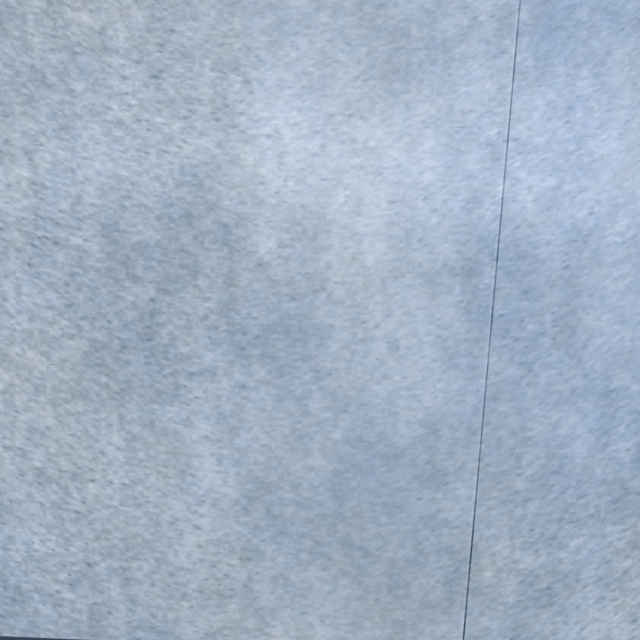
Give the GLSL for this texture, as a WebGL 2 fragment shader.

```glsl
#version 300 es
precision highp float;
// Blue-grey cement panel with a soft sheen, mottled stains, fine slanted grain,
// small pits and a thin leaning joint. Layers of value noise and scattered
// flecks add up to one tone, which is then tinted.

uniform vec2 u_resolution;
out vec4 fragColor;

const vec3  BASE_COLOR  = vec3(0.643, 0.702, 0.773);
const vec3  TONE_TINT   = vec3(1.0, 0.91, 0.89);   // colour change per unit of tone
const vec3  BLUE_SHIFT  = vec3(-0.022, -0.004, 0.030);
const vec3  EDGE_COLOR  = vec3(0.22, 0.26, 0.34);
const float SHEEN       = 0.105;
const float CLOUDS      = 0.125;
const float MOTTLE      = 0.105;
const float STREAKS     = 0.030;
const float GRAIN       = 0.085;
const float PITS        = 0.130;
const float CHIPS       = 0.075;
const float JOINT_FOOT  = 0.724;                   // joint x at the bottom
const float JOINT_LEAN  = 0.089;
const float JOINT_WIDTH = 0.0009;

float hash(vec2 cell, float seed) {
  uvec3 v = uvec3(ivec3(vec3(cell, seed)));
  uint h = v.x * 1597334677u ^ v.y * 3812015801u ^ v.z * 2798796415u;
  h = (h ^ (h >> 16)) * 2246822519u;
  h = (h ^ (h >> 13)) * 3266489917u;
  return float((h ^ (h >> 16)) >> 8) / 16777216.0;
}

// Value noise centred on zero, about -0.5 to 0.5.
float noise(vec2 p, float seed) {
  vec2 i = floor(p), f = fract(p);
  f = f * f * (3.0 - 2.0 * f);
  float low  = mix(hash(i, seed), hash(i + vec2(1, 0), seed), f.x);
  float high = mix(hash(i + vec2(0, 1), seed), hash(i + vec2(1, 1), seed), f.x);
  return mix(low, high, f.y) - 0.5;
}

float fbm(vec2 p, float seed) {
  float sum = 0.0, weight = 0.5;
  for (int octave = 0; octave < 4; octave++) {
    sum += weight * noise(p, seed + float(octave));
    p = mat2(1.6, 1.2, -1.2, 1.6) * p + 3.7;
    weight *= 0.5;
  }
  return sum;
}

// Soft elongated flecks, one possible per cell; size is the half extent in cells.
float flecks(vec2 p, vec2 size, float density, float seed) {
  vec2 home = floor(p);
  float cover = 0.0;
  for (int y = -1; y <= 1; y++) {
    for (int x = -1; x <= 1; x++) {
      vec2 cell = home + vec2(x, y);
      vec2 center = cell + vec2(hash(cell, seed), hash(cell, seed + 1.0));
      float angle = (hash(cell, seed + 2.0) - 0.5) * 0.9;
      float c = cos(angle), s = sin(angle);
      vec2 d = mat2(c, -s, s, c) * (p - center);
      d /= size * mix(0.6, 1.3, hash(cell, seed + 3.0));
      float present = step(hash(cell, seed + 4.0), density);
      cover = max(cover, present * exp(-dot(d, d)) * mix(0.4, 1.0, hash(cell, seed + 5.0)));
    }
  }
  return cover;
}

// Broad light and shade over the panel.
float shading(vec2 p) {
  float fromBand = p.y - 0.79 + 0.05 * p.x;
  float band = exp(-pow(fromBand / (fromBand < 0.0 ? 0.12 : 0.17), 2.0));
  vec2 toShade = (p - vec2(0.22, 0.60)) / vec2(0.24, 0.16);
  float shade = exp(-dot(toShade, toShade));
  float glow = smoothstep(0.0, 0.55, p.x) * (1.0 - 0.35 * smoothstep(0.7, 1.0, p.x));
  return SHEEN * band * mix(0.3, 1.0, glow) - 0.022 * shade
       - 0.025 * (1.0 - smoothstep(0.0, 0.45, p.y)) * (1.0 - p.x) - 0.015;
}

void main() {
  vec2 p = gl_FragCoord.xy / u_resolution;
  float pixel = 1.0 / min(u_resolution.x, u_resolution.y);

  // Grain falls to the right on the left side and rises on the right side.
  vec2 g = vec2(p.x, p.y + 0.32 * p.x - 0.36 * p.x * p.x);
  float rough = mix(1.25, 0.8, smoothstep(0.1, 0.6, p.x));
  rough += 0.3 * smoothstep(0.65, 0.9, p.x) * (1.0 - smoothstep(0.15, 0.4, p.y));

  // Stains, from broad to fine.
  float tone = shading(p);
  tone += CLOUDS * fbm(p * vec2(6.5, 4.5), 10.0);
  tone += MOTTLE * fbm(g * vec2(34.0, 29.0), 20.0);
  tone += STREAKS * noise(p * vec2(38.0, 6.0), 30.0);
  tone += GRAIN * rough * noise(g * vec2(105.0, 185.0), 40.0);
  tone += GRAIN * 0.6 * rough * noise(g * vec2(210.0, 290.0) + 5.3, 41.0);

  // Dark pits, pale chips and a few long scratches.
  float patchy = clamp(0.65 + 1.8 * fbm(p * 9.0, 50.0), 0.15, 1.2);
  tone -= PITS * patchy * rough * flecks(g * vec2(62.0, 78.0), vec2(0.30, 0.19), 0.32, 60.0);
  tone += CHIPS * patchy * rough * flecks(g * vec2(54.0, 70.0), vec2(0.34, 0.21), 0.34, 70.0);
  tone -= 0.13 * flecks(g * 9.0, vec2(0.085, 0.011), 0.10, 80.0);

  float blue = smoothstep(0.25, 0.95, p.x) * smoothstep(0.0, 0.4, p.y) - 0.3;
  blue += 1.3 * fbm(p * vec2(9.0, 7.0), 90.0) + 0.7 * noise(g * vec2(60.0, 75.0), 95.0);
  vec3 color = BASE_COLOR + TONE_TINT * tone + BLUE_SHIFT * blue;

  // Leaning joint, darkest near the foot, with a pale lip on its left.
  float side = p.x - JOINT_FOOT - JOINT_LEAN * p.y;
  float line = 1.0 - smoothstep(0.0, JOINT_WIDTH + pixel, abs(side));
  float foot = 1.0 - smoothstep(0.16, 0.22, p.y);
  float wear = 0.85 + 0.6 * noise(vec2(p.y * 45.0, 0.5), 100.0);
  float lip = exp(-pow((side + 0.0035) / 0.0022, 2.0));
  color += 0.035 * lip * wear;
  color -= line * wear * mix(0.22, 0.36, foot);

  // Sliver of shadow at the lower left corner.
  float edgeHeight = 0.006 * (1.0 - p.x / 0.14);
  float edge = 1.0 - smoothstep(-pixel, pixel, p.y - edgeHeight);
  color = mix(color, EDGE_COLOR, edge * step(p.x, 0.14));

  fragColor = vec4(clamp(color, 0.0, 1.0), 1.0);
}
```
